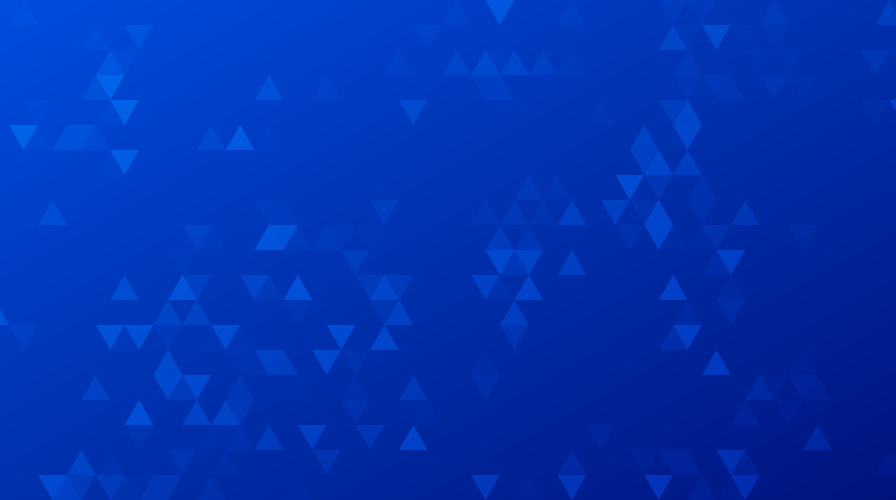
Write a WebGL 2 fragment shader that draws this background.

```glsl
#version 300 es
precision highp float;
// Diagonal blue gradient scattered with faint glowing triangles on a triangular grid.

uniform vec2 u_resolution;
out vec4 fragColor;

const vec3 LIGHT_BLUE = vec3(0.0, 0.30, 0.87);   // top left corner
const vec3 DARK_BLUE  = vec3(0.0, 0.075, 0.49);  // bottom right corner
const vec3 GLOW_LIGHT = vec3(0.0, 0.14, 0.09);   // strongest glow at top left
const vec3 GLOW_DARK  = vec3(0.01, 0.09, 0.22);  // strongest glow at bottom right

const float ROWS = 20.0;            // triangle rows over the canvas height
const float GRID_SHIFT = 0.182;     // horizontal grid offset, in triangle sides
const float CLUSTER_SIZE = 3.5;     // size of the clusters, in rows
const float MIN_DENSITY = 0.03;     // share of lit triangles between clusters
const float MAX_DENSITY = 0.43;     // share of lit triangles inside clusters
const float MIN_STRENGTH = 0.10;    // glow of the faintest triangles
const float STRENGTH_POWER = 2.2;   // higher values make bright triangles rarer
const float SIDE = 1.1547005;       // side of an equilateral triangle of height 1
const int SAMPLES = 3;              // antialiasing samples per axis

// Integer hash of a cell, returning two values in 0..1.
vec2 hash2(vec2 cell) {
    uvec2 v = uvec2(ivec2(cell) + 4096) * 1664525u + 1013904223u;
    v.x += v.y * 1664525u;
    v.y += v.x * 1664525u;
    v ^= v >> 16u;
    v.x += v.y * 1664525u;
    v.y += v.x * 1664525u;
    v ^= v >> 16u;
    return vec2(v >> 8u) / 16777216.0;
}

float valueNoise(vec2 p) {
    vec2 cell = floor(p);
    vec2 f = smoothstep(0.0, 1.0, p - cell);
    float bottom = mix(hash2(cell).x, hash2(cell + vec2(1, 0)).x, f.x);
    float top = mix(hash2(cell + vec2(0, 1)).x, hash2(cell + vec2(1, 1)).x, f.x);
    return mix(bottom, top, f.y);
}

// Glow strength of the triangle that contains p, where p is in row heights.
float triangleGlow(vec2 p) {
    float row = floor(p.y);
    float rise = p.y - row;
    float shift = GRID_SHIFT + 0.5 * row;
    float along = p.x / SIDE + shift;

    // The two slanted line families split the row into up and down triangles.
    float column = floor(along - 0.5 * rise) + floor(along + 0.5 * rise);
    vec2 center = vec2((0.5 * column + 0.5 - shift) * SIDE, row + 0.5);

    float cluster = smoothstep(0.3, 0.8, valueNoise(center / CLUSTER_SIZE + 37.0));
    float density = mix(MIN_DENSITY, MAX_DENSITY, cluster);
    vec2 random = hash2(vec2(column, row + 200.0));
    float strength = mix(MIN_STRENGTH, 1.0, pow(random.y, STRENGTH_POWER));
    return random.x < density ? strength : 0.0;
}

void main() {
    // Corner to corner gradient
    vec2 uv = gl_FragCoord.xy / u_resolution;
    float shade = 0.5 * (uv.x + 1.0 - uv.y);
    vec3 color = mix(LIGHT_BLUE, DARK_BLUE, shade);

    // Triangles, averaged over the pixel for smooth edges
    float glow = 0.0;
    for (int i = 0; i < SAMPLES * SAMPLES; i++) {
        vec2 offset = (vec2(i % SAMPLES, i / SAMPLES) + 0.5) / float(SAMPLES) - 0.5;
        glow += triangleGlow((gl_FragCoord.xy + offset) * ROWS / u_resolution.y);
    }
    glow /= float(SAMPLES * SAMPLES);

    color += glow * mix(GLOW_LIGHT, GLOW_DARK, shade);
    fragColor = vec4(color, 1.0);
}
```
